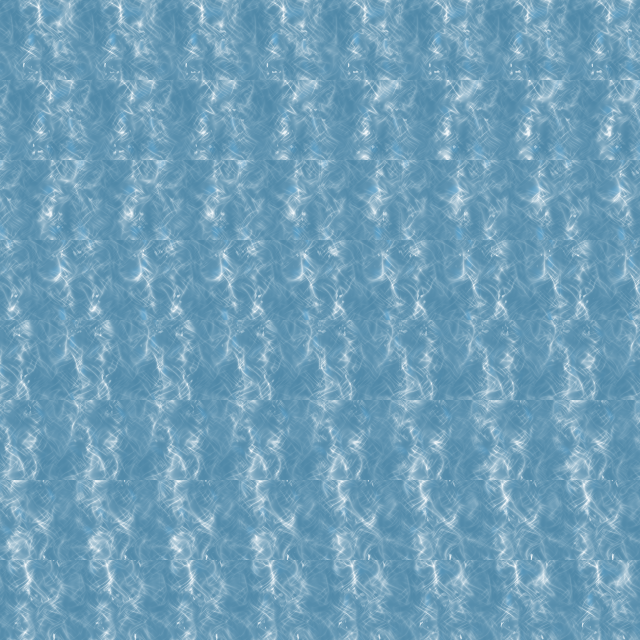
Write a WebGL 1 fragment shader that draws this texture.

```glsl
precision highp float;
// Sheet of 8 by 8 looping frames of blue water with drifting, branching white foam.

uniform vec2 u_resolution;

#define FRAMES 8.0          // frames across and down
#define DRIFT 1.0           // tiles travelled to the right per loop
#define EVOLVE 1.0          // gradient turns per loop
#define WARP 0.07           // bending of the foam lines
#define SHARPNESS 13.0      // thinness of the foam lines
#define FOAM_GAIN 1.35
#define STRAND_WIDTH 0.13   // half width of the two main strands
#define SPECK_GAIN 0.75
#define DEEP_BLUE vec3(0.305, 0.530, 0.655)
#define SOFT_BLUE vec3(0.345, 0.560, 0.680)
#define CYAN_GLOW vec3(0.00, 0.07, 0.12)
#define FOAM_WHITE vec3(0.95, 0.97, 0.98)

const float TAU = 6.2831853;

float hash(vec2 cell, float seed) {
  return fract(sin(dot(cell, vec2(127.1, 311.7)) + seed * 74.7) * 43758.55);
}

// Gradient at a wrapped lattice point, turning with the loop phase.
vec2 gradient(vec2 cell, vec2 period, float seed, float phase) {
  float angle = TAU * (hash(mod(cell, period), seed) + EVOLVE * phase);
  return vec2(cos(angle), sin(angle));
}

// Tileable gradient noise, roughly -0.7 to 0.7; one tile is one unit of p.
float noise(vec2 p, vec2 period, float seed, float phase) {
  vec2 q = p * period;
  vec2 i = floor(q);
  vec2 f = q - i;
  vec2 u = f * f * f * (f * (f * 6.0 - 15.0) + 10.0);
  vec2 e = vec2(1.0, 0.0);
  float a = dot(gradient(i, period, seed, phase), f);
  float b = dot(gradient(i + e.xy, period, seed, phase), f - e.xy);
  float c = dot(gradient(i + e.yx, period, seed, phase), f - e.yx);
  float d = dot(gradient(i + e.xx, period, seed, phase), f - e.xx);
  return mix(mix(a, b, u.x), mix(c, d, u.x), u.y);
}

// Soft mask of the two wavering upright strands in each tile.
float strands(vec2 p, float phase) {
  float mask = 0.0;
  for (int k = 0; k < 2; k++) {
    float n = float(k);
    float center = 0.42 + 0.37 * n + 0.16 * noise(vec2(0.37, p.y), vec2(1.0, 2.0), 3.0 + n, phase);
    float d = abs(fract(p.x - center + 0.5) - 0.5) / STRAND_WIDTH;
    mask += exp(-d * d) * (1.0 - 0.2 * n);
  }
  return min(mask, 1.0);
}

// Network of ridges: a coarse upright net, then finer hairs sheared both ways.
float foamLines(vec2 p, float strand, float phase) {
  float sum = 0.0;
  for (int k = 0; k < 5; k++) {
    float n = float(k);
    float lean = k == 0 ? 0.0 : mod(n, 2.0) * 2.0 - 1.0;
    vec2 q = vec2(p.x + lean * p.y, p.y);
    float ridge = exp(-SHARPNESS * abs(noise(q, vec2(4.0 + 3.0 * n, 2.0 + n), 10.0 + n, phase)));
    float cover = smoothstep(-0.25, 0.4, noise(p, vec2(5.0 + n, 3.0 + n), 20.0 + n, phase));
    sum += ridge * cover * (0.55 - 0.07 * n);
  }
  return sum * mix(0.28, 1.0, strand);
}

vec3 water(vec2 uv) {
  // Frame number runs left to right, then top to bottom.
  vec2 grid = uv * FRAMES;
  vec2 cell = floor(grid);
  float frame = cell.x + FRAMES * (FRAMES - 1.0 - cell.y);
  float phase = frame / (FRAMES * FRAMES);
  vec2 p = fract(grid) - vec2(DRIFT * phase, 0.0);

  // Bend the tile without breaking its wrap.
  vec2 bend = vec2(noise(p, vec2(4.0), 1.0, phase), noise(p, vec2(3.0), 2.0, phase));
  vec2 bent = p + WARP * bend;
  float strand = strands(bent, phase);

  // Foam lines, faint haze and bright clumped specks.
  float foam = FOAM_GAIN * foamLines(bent, strand, phase);
  float grain = noise(bent, vec2(18.0, 9.0), 30.0, phase);
  foam += 0.05 * strand + 0.07 * max(grain, 0.0);
  float clump = smoothstep(0.08, 0.4, noise(p, vec2(3.0, 3.0), 31.0, phase)) * strand;
  float speck = smoothstep(0.22, 0.42, noise(bent, vec2(24.0, 17.0), 32.0, phase));
  foam += SPECK_GAIN * clump * speck;

  // Water tint with occasional cyan patches.
  float tint = noise(p, vec2(3.0, 2.0), 40.0, phase);
  vec3 color = mix(DEEP_BLUE, SOFT_BLUE, smoothstep(-0.5, 0.5, tint + 0.5 * grain));
  color += CYAN_GLOW * smoothstep(0.2, 0.55, noise(bent, vec2(6.0, 4.0), 41.0, phase)) * strand;
  return mix(color, FOAM_WHITE, clamp(foam, 0.0, 1.0));
}

void main() {
  // Four samples per pixel smooth the fine hairs.
  vec3 color = vec3(0.0);
  for (int y = 0; y < 2; y++) {
    for (int x = 0; x < 2; x++) {
      vec2 offset = (vec2(float(x), float(y)) - 0.5) * 0.5;
      color += water((gl_FragCoord.xy + offset) / u_resolution);
    }
  }
  gl_FragColor = vec4(color * 0.25, 1.0);
}
```
